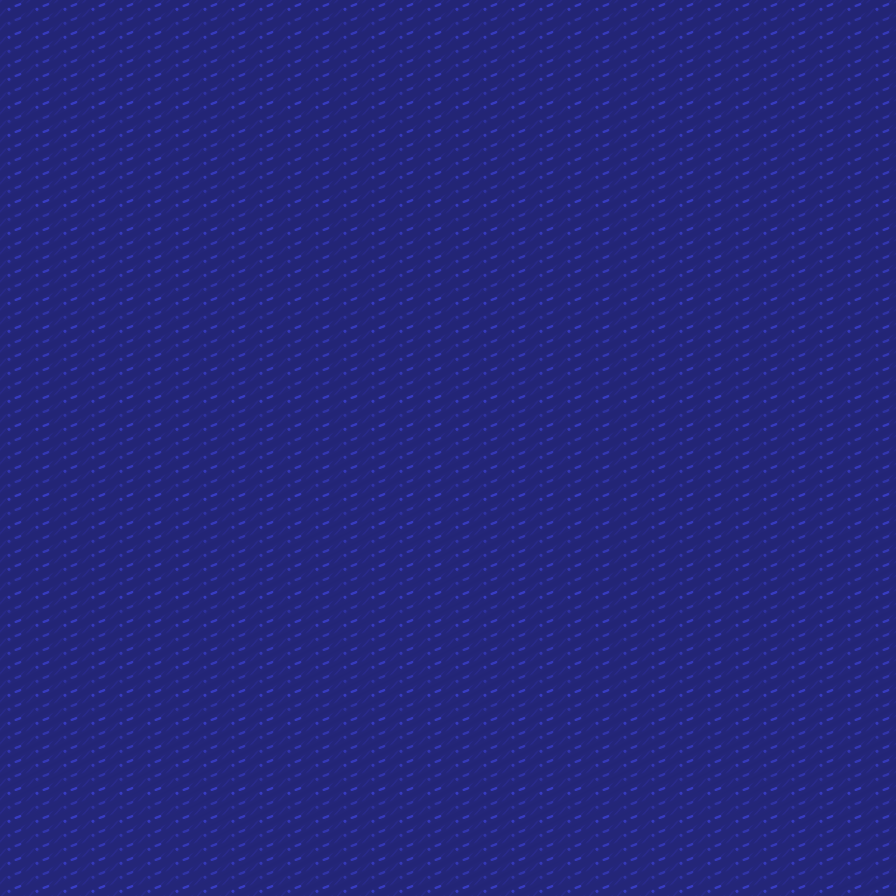
Write a Shadertoy shader that draws this texture.

```glsl
// Deep blue twill cloth: slanted ribs flecked with small bright stitches.

const float TAU = 6.2831853;
const vec2 REPEATS = vec2(32.0, 64.0);  // stitches across, ribs down
const float RIB_STEP = 1.0;             // rise per column, in ribs

const vec3 SHADOW_BLUE = vec3(0.134, 0.142, 0.450);
const vec3 CLOTH_BLUE = vec3(0.141, 0.149, 0.478);
const vec3 THREAD_BLUE = vec3(0.162, 0.166, 0.550);
const vec3 STITCH_BLUE = vec3(0.218, 0.235, 0.765);

float hash(vec2 p) {
    return fract(sin(dot(p, vec2(127.1, 311.7))) * 4375.85);
}

// Distance to a line segment from a to b.
float segmentDistance(vec2 p, vec2 a, vec2 b) {
    vec2 ab = b - a;
    float t = clamp(dot(p - a, ab) / dot(ab, ab), 0.0, 1.0);
    return length(p - a - ab * t);
}

// Filled shape with a smooth edge.
float coverage(float distance, float softness) {
    return 1.0 - smoothstep(-softness, softness, distance);
}

// One stitch: a slanted dash and a dot at its lower left.
float stitch(vec2 p, float softness) {
    float dash = segmentDistance(p, vec2(0.06, 0.04), vec2(0.22, 0.10)) - 0.042;
    float knot = length(p - vec2(-0.18, -0.08)) - 0.055;
    return max(coverage(dash, softness), coverage(knot, softness));
}

// Broken fibres that follow a rib, made of layered sines.
float fibres(vec2 grid, float rib) {
    float band = 0.5 - 0.5 * cos(TAU * rib);
    float fleck = sin(TAU * grid.x * 3.0 + 2.0 * sin(TAU * rib))
                + 0.6 * sin(TAU * (grid.x * 2.0 - rib * 2.0));
    return smoothstep(0.5, 0.95, band) * smoothstep(0.2, 1.2, fleck);
}

void mainImage(out vec4 fragColor, in vec2 fragCoord) {
    vec2 uv = fragCoord / iResolution.xy;
    vec2 grid = uv * REPEATS;
    float softness = 0.5 * REPEATS.x / iResolution.y;

    // Ground with a shaded groove between the ribs.
    float rib = grid.y - RIB_STEP * (grid.x - 0.5);
    float groove = 0.5 + 0.5 * cos(TAU * rib);
    vec3 color = mix(CLOTH_BLUE, SHADOW_BLUE, 0.5 * groove);
    color = mix(color, THREAD_BLUE, 0.8 * fibres(grid, rib));

    // One stitch per cell, measured in column widths.
    vec2 cell = floor(grid);
    vec2 local = (fract(grid) - 0.5) * vec2(1.0, REPEATS.x / REPEATS.y);

    // Stitch strength beats down the rows and varies a little per cell.
    float beat = 0.5 + 0.5 * sin(TAU * (cell.y + 0.5) * 3.0 / 7.0);
    float strength = 0.5 + 0.4 * beat + 0.1 * hash(cell);
    color = mix(color, STITCH_BLUE, strength * stitch(local, softness));

    // Faint broad unevenness of the dye.
    float dye = sin(TAU * (uv.x * 1.5 + 0.1)) * sin(TAU * (uv.y * 1.2 + 0.3));
    color *= 1.0 + 0.008 * dye + 0.02 * (0.5 - uv.y);

    fragColor = vec4(color, 1.0);
}
```
